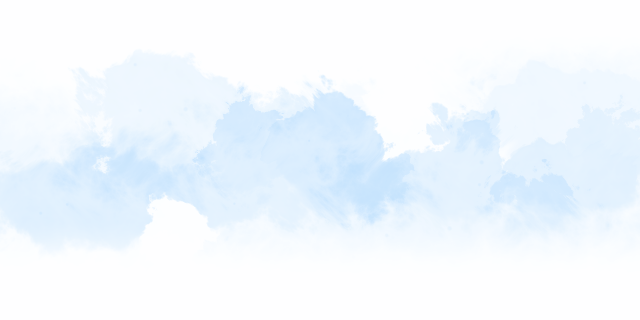
Write a Shadertoy shader that draws this background.

```glsl
// Pale blue watercolour washes bleeding across a white sheet.

const vec3 PAPER = vec3(0.995, 0.998, 1.0);
const vec3 PIGMENT = vec3(0.68, 0.845, 0.99);
const float ROUGHNESS = 0.17;    // depth of the ragged outlines
const float LOBE_SCALE = 6.0;    // lobes per canvas height
const float MOTTLE = 0.42;       // uneven pigment inside a wash
const float RIM = 0.10;          // pigment gathered at crisp edges
const float CRISP = 0.009;
const float SAG = 0.07;          // edge width where washes run downwards
const float DROP_SCALE = 13.0;
const float DROP_SHARE = 0.10;

vec2 hash2(vec2 p) {
    vec3 q = fract(p.xyx * vec3(0.1031, 0.1030, 0.0973));
    q += dot(q, q.yzx + 33.33);
    return fract((q.xx + q.yz) * q.zy);
}

// Distance to the nearest scattered cell point
float cellular(vec2 p) {
    vec2 cell = floor(p), f = fract(p);
    float nearest = 4.0;
    for (int y = -1; y <= 1; y++)
    for (int x = -1; x <= 1; x++) {
        vec2 o = vec2(x, y);
        vec2 d = o + hash2(cell + o) - f;
        nearest = min(nearest, dot(d, d));
    }
    return sqrt(nearest);
}

// Layered sines bend the cells out of their grid
vec2 bend(vec2 p) {
    return p + 0.025 * sin(p.yx * 17.0 + vec2(0.4, 2.1))
             + 0.008 * sin(p.yx * 41.0 + p * 23.0);
}

// Fractal scallops, about -0.5 to 0.5
float lobes(vec2 p) {
    float sum = 0.0, amplitude = 0.5;
    for (int i = 0; i < 5; i++) {
        sum += amplitude * (0.45 - cellular(p));
        p = mat2(0.8, 0.6, -0.6, 0.8) * p * 2.1 + 7.3;
        amplitude *= 0.55;
    }
    return sum;
}

// Coverage of a ragged ellipse; soft is its edge width, sag widens the lower edge
float wash(vec2 p, vec2 centre, vec2 radius, float soft, float sag, float ragged) {
    vec2 q = (p - centre) / radius;
    float inside = (1.0 - length(q)) * min(radius.x, radius.y) + ROUGHNESS * ragged;
    soft = mix(max(soft, sag), soft, smoothstep(-0.8, 0.1, q.y));
    float rim = RIM * exp(-pow((inside - CRISP) / 0.012, 2.0));
    rim *= 1.0 - smoothstep(CRISP, 0.03, soft);
    return smoothstep(-soft, soft, inside) * (1.0 + rim);
}

// Sparse fine splashes of pigment
float droplets(vec2 p) {
    vec2 cell = floor(p * DROP_SCALE);
    vec2 pick = hash2(cell + 51.0);
    vec2 centre = 0.25 + 0.5 * hash2(cell + 9.0);
    float d = length(fract(p * DROP_SCALE) - centre);
    float size = 0.03 + 0.06 * pick.y;
    return step(pick.x, DROP_SHARE) * (1.0 - smoothstep(size * 0.4, size + 0.04, d));
}

void mainImage(out vec4 fragColor, in vec2 fragCoord) {
    vec2 uv = fragCoord / iResolution.xy;
    vec2 p = vec2(uv.x * 2.0, uv.y);
    vec2 bent = bend(p);
    float ragged = lobes(bent * LOBE_SCALE);
    float fine = lobes(bent * LOBE_SCALE * 2.0 + 31.0);

    // Diffuse halos
    float halo = 0.15 * wash(p, vec2(0.02, 0.46), vec2(0.34, 0.21), 0.14, SAG, fine);
    halo = max(halo, 0.18 * wash(p, vec2(1.40, 0.30), vec2(0.80, 0.13), 0.10, SAG, fine));
    halo = max(halo, 0.10 * wash(p, vec2(1.85, 0.68), vec2(0.36, 0.18), 0.10, SAG, fine));

    // Pale upper washes
    float pale = 0.19 * wash(p, vec2(0.49, 0.64), vec2(0.28, 0.18), 0.012, SAG, ragged);
    pale = max(pale, 0.17 * wash(p, vec2(1.81, 0.63), vec2(0.31, 0.18), 0.02, SAG, ragged));
    pale = max(pale, 0.20 * wash(p, vec2(0.82, 0.62), vec2(0.16, 0.09), 0.02, SAG, fine));

    // Main band
    float band = 0.36 * wash(p, vec2(0.25, 0.38), vec2(0.42, 0.15), 0.035, 0.03, ragged);
    band = max(band, 0.38 * wash(p, vec2(0.77, 0.51), vec2(0.14, 0.17), 0.012, SAG, fine));
    band = max(band, 0.42 * wash(p, vec2(1.02, 0.52), vec2(0.18, 0.20), CRISP, SAG, ragged));
    band = max(band, 0.40 * wash(p, vec2(1.13, 0.46), vec2(0.16, 0.15), CRISP, SAG, fine));
    band = max(band, 0.31 * wash(p, vec2(0.80, 0.38), vec2(0.26, 0.11), 0.03, 0.03, ragged));
    band = max(band, 0.31 * wash(p, vec2(1.41, 0.45), vec2(0.18, 0.19), CRISP, SAG, ragged));
    band = max(band, 0.33 * wash(p, vec2(1.80, 0.43), vec2(0.22, 0.14), 0.018, SAG, ragged));
    band = max(band, 0.31 * wash(p, vec2(1.91, 0.53), vec2(0.15, 0.13), 0.018, SAG, fine));
    float density = max(max(halo, pale), band);

    // Deeper pools
    density += 0.21 * wash(p, vec2(0.43, 0.48), vec2(0.19, 0.08), 0.07, SAG, fine);
    density += 0.24 * wash(p, vec2(1.17, 0.42), vec2(0.12, 0.09), 0.06, SAG, fine);
    density += 0.20 * wash(p, vec2(1.67, 0.38), vec2(0.12, 0.08), 0.012, SAG, fine);
    density += 0.18 * wash(p, vec2(1.50, 0.60), vec2(0.06, 0.05), 0.015, 0.03, fine);
    density += 0.10 * wash(p, vec2(0.75, 0.62), vec2(0.11, 0.06), 0.03, SAG, fine);
    density += 0.09 * wash(p, vec2(1.04, 0.65), vec2(0.14, 0.08), 0.03, SAG, fine);

    // Bare paper bays
    float bare = wash(p, vec2(1.27, 0.65), vec2(0.10, 0.12), CRISP, 0.0, -ragged);
    bare = max(bare, wash(p, vec2(0.56, 0.27), vec2(0.11, 0.105), CRISP, 0.0, -ragged));
    bare = max(bare, 0.7 * wash(p, vec2(0.31, 0.64), vec2(0.025, 0.09), 0.015, 0.0, -fine));
    density *= 1.0 - 0.96 * min(bare, 1.0);

    // Pigment texture, splashes and the fade into the sheet
    density *= 1.0 + MOTTLE * (0.7 * fine + 0.3 * ragged);
    density += 0.13 * droplets(p) * smoothstep(0.02, 0.2, density);
    density *= smoothstep(0.13, 0.31, p.y) * (1.0 - smoothstep(0.80, 0.90, p.y));

    fragColor = vec4(mix(PAPER, PIGMENT, clamp(density, 0.0, 1.0)), 1.0);
}
```
